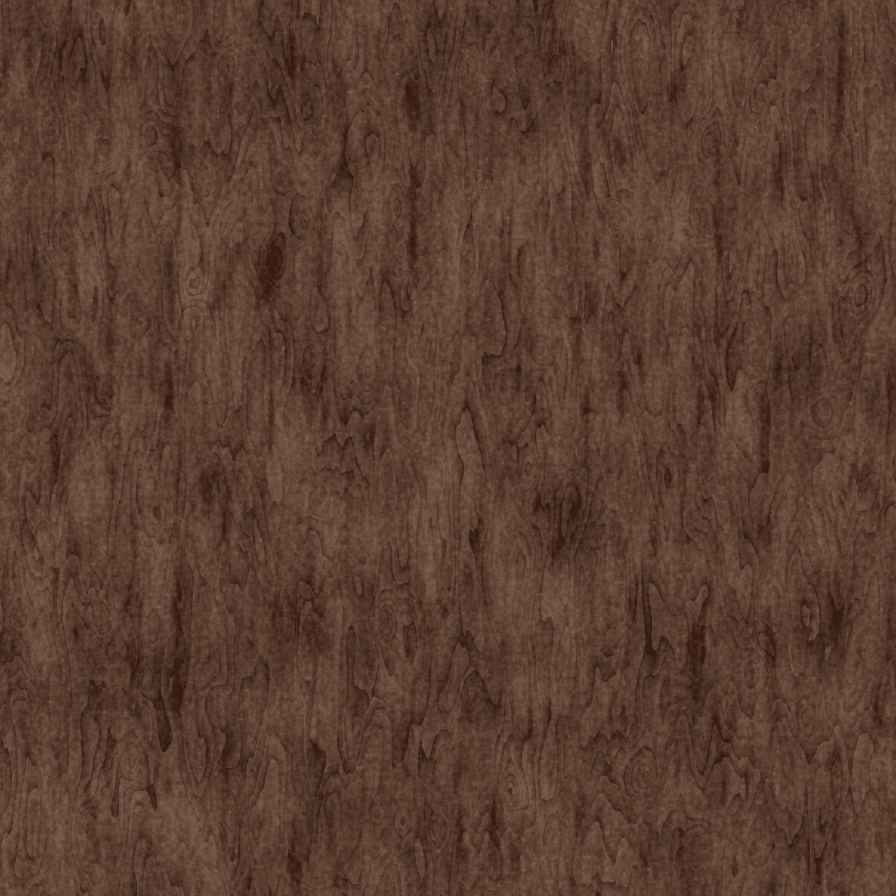
Give the GLSL for this texture, as a Shadertoy shader.

```glsl
#define DARK_WOOD vec3(0.26, 0.16, 0.11)
#define PALE_WOOD vec3(0.42, 0.31, 0.25)
#define FIGURE_SCALE vec2(20.0, 5.5)
#define KNOT_CELL vec2(0.065, 0.09)
#define KNOT_SHARE 0.5
#define RING_COUNT 5.5
#define RING_DEPTH 1.05
#define STAIN_DEPTH 0.75
#define MOTTLE 0.82
#define FIBRE 0.60
#define GRIT 0.46
#define BASE_TONE 0.76

vec2 hash2(vec2 p) {
    vec3 q = fract(p.xyx * vec3(0.1031, 0.1030, 0.0973));
    q += dot(q, q.yzx + 33.33);
    return fract((q.xx + q.yz) * q.zy);
}

vec2 gradientAt(vec2 cell) {
    float angle = 6.28318 * hash2(cell + 71.0).x;
    return vec2(cos(angle), sin(angle));
}

// Gradient noise, roughly -0.7 to 0.7
float noise(vec2 p) {
    vec2 i = floor(p), f = p - i;
    vec2 u = f * f * f * (f * (f * 6.0 - 15.0) + 10.0);
    vec2 e = vec2(1.0, 0.0);
    float a = dot(gradientAt(i), f);
    float b = dot(gradientAt(i + e.xy), f - e.xy);
    float c = dot(gradientAt(i + e.yx), f - e.yx);
    float d = dot(gradientAt(i + e.xx), f - e.xx);
    return mix(mix(a, b, u.x), mix(c, d, u.x), u.y);
}

float fbm(vec2 p) {
    float sum = 0.0, gain = 0.6;
    for (int i = 0; i < 4; i++) {
        sum += gain * noise(p);
        p = p * 2.03 + 17.3;
        gain *= 0.55;
    }
    return sum;
}

// Scattered oval bumps that the growth rings wrap around
float knots(vec2 p) {
    vec2 g = p / KNOT_CELL, cell = floor(g);
    float bump = 0.0;
    for (int y = -1; y <= 1; y++)
    for (int x = -1; x <= 1; x++) {
        vec2 id = cell + vec2(x, y);
        vec2 place = hash2(id), kind = hash2(id + 39.0);
        vec2 radius = vec2(0.011, 0.019) * mix(0.6, 1.4, kind.y);
        vec2 d = (g - id - place) * KNOT_CELL / radius;
        bump += step(kind.x, KNOT_SHARE) * exp(-dot(d, d));
    }
    return bump;
}

// Height field whose contours are the growth rings
float figure(vec2 p) {
    float bend = 0.012 * noise(p * vec2(7.0, 5.0));
    float feather = 0.016 * noise(p * vec2(95.0, 16.0)) + 0.005 * noise(p * vec2(210.0, 45.0));
    vec2 q = (p + vec2(bend, feather)) * FIGURE_SCALE;
    return noise(q) + 0.4 * noise(q * 2.2 + 9.0) + 0.75 * knots(p) + 0.6 * p.y;
}

// Sparse pale hairline scratches
float scratches(vec2 p) {
    float field = noise(p * 13.0 + 50.0);
    float width = max(fwidth(field), 0.008);
    float hairline = 1.0 - smoothstep(0.0, width, abs(field));
    return hairline * smoothstep(0.18, 0.4, noise(p * 31.0 + 80.0));
}

void mainImage(out vec4 fragColor, in vec2 fragCoord) {
    vec2 p = fragCoord / iResolution.y;

    // Rings: a crisp dark edge fading across each band
    float height = figure(p) * RING_COUNT;
    float band = fract(height);
    float edge = clamp(fwidth(height), 0.03, 0.5);
    float rise = smoothstep(0.0, edge, band);
    float ring = mix(exp(-4.0), exp(-4.0 * band), rise);
    float strength = smoothstep(-0.35, 0.35, noise(p * vec2(24.0, 11.0) + 30.0));
    float bandTone = noise(vec2(floor(height) * 3.7 + 0.5, p.y * 3.0));
    bandTone *= rise * smoothstep(1.0, 0.7, band);

    // Weathering: clouds, vertical stains, fibres and fine grit
    float cloud = fbm(p * vec2(11.0, 6.0) + 4.0);
    float stain = smoothstep(0.05, 0.5, fbm(p * vec2(38.0, 8.0) + 21.0));
    float fibre = fbm(p * vec2(70.0, 14.0) + 60.0);
    float grit = noise(p * vec2(170.0, 130.0)) + 0.8 * noise(p * 290.0 + 7.0);
    float speck = smoothstep(0.36, 0.56, noise(p * 150.0 + 90.0));

    float tone = BASE_TONE + MOTTLE * cloud + FIBRE * fibre + GRIT * grit;
    tone += 0.4 * bandTone + 0.4 * speck + 0.3 * scratches(p);
    tone -= RING_DEPTH * ring * mix(0.35, 1.0, strength) + STAIN_DEPTH * stain;

    vec3 colour = mix(DARK_WOOD, PALE_WOOD, clamp(tone, -0.35, 1.35));
    colour.r += 0.012 * stain;
    fragColor = vec4(colour, 1.0);
}
```
